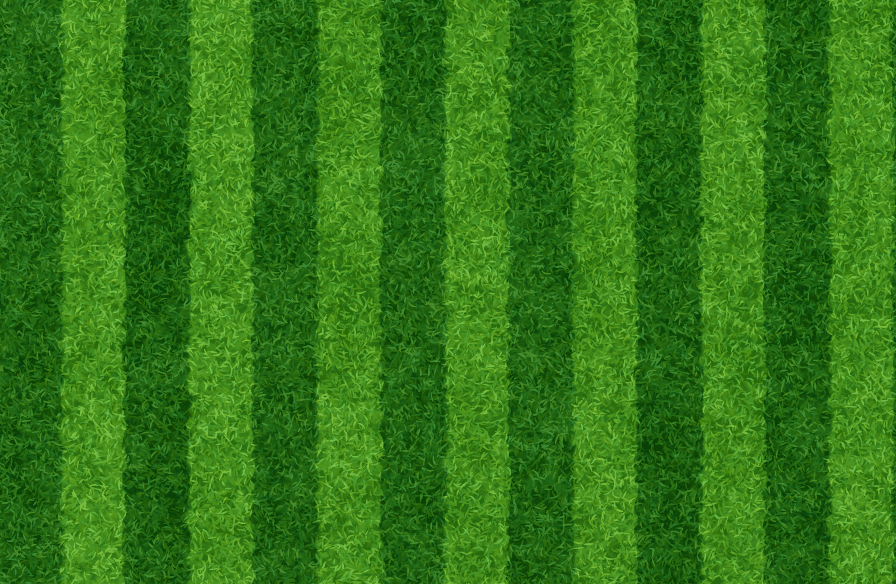
Give the GLSL for this texture, as a WebGL 2 fragment shader.

```glsl
#version 300 es
precision highp float;
// Mown lawn: fourteen vertical stripes, dark and light in turn, covered in short grass blades.
uniform vec2 u_resolution;
out vec4 fragColor;

// Integer hash giving three values from 0 to 1
vec3 hash3(ivec2 cell, int seed) {
  uvec3 v = uvec3(ivec3(cell, seed) + 4096) * 1664525u + 1013904223u;
  v.x += v.y * v.z; v.y += v.z * v.x; v.z += v.x * v.y;
  v ^= v >> 16u;
  v.x += v.y * v.z; v.y += v.z * v.x; v.z += v.x * v.y;
  return vec3(v >> 8u) / 16777216.0;
}

float valueNoise(vec2 p, int seed) {
  ivec2 c = ivec2(floor(p));
  vec2 f = fract(p);
  f = f * f * (3.0 - 2.0 * f);
  float low = mix(hash3(c, seed).x, hash3(c + ivec2(1, 0), seed).x, f.x);
  float high = mix(hash3(c + ivec2(0, 1), seed).x, hash3(c + ivec2(1, 1), seed).x, f.x);
  return mix(low, high, f.y);
}

// Paints one layer of blades over turf, which holds (tone, hue)
vec2 paintBlades(vec2 turf, vec2 p, int layer, float pixel) {
  float density = 68.0 + 5.0 * float(layer);
  vec2 q = p * density + vec2(0.37, 0.61) * float(layer);
  ivec2 home = ivec2(floor(q));
  float soft = 0.6 * pixel * density;
  for (int j = -1; j <= 1; j++) {
    for (int i = -1; i <= 1; i++) {
      ivec2 cell = home + ivec2(i, j);
      vec3 place = hash3(cell, layer);
      vec3 look = hash3(cell, layer + 20);
      float angle = 3.14159 * place.z;
      vec2 along = vec2(cos(angle), sin(angle));
      vec2 d = q - vec2(cell) - place.xy;
      float t = dot(d, along);
      float side = dot(d, vec2(-along.y, along.x)) + (look.z - 0.5) * t * t;
      float reach = mix(0.35, 0.75, look.x);
      float width = 0.14 * (1.0 - 0.5 * abs(t) / reach);
      float cover = 1.0 - smoothstep(width - soft, width + soft, abs(side));
      cover *= 1.0 - smoothstep(reach - soft, reach + soft, abs(t));
      float tone = look.y * 0.85 + 0.06 * float(layer);
      turf = mix(turf, vec2(tone, look.z), cover * 0.85);
    }
  }
  return turf;
}

void main() {
  float pixel = 1.0 / u_resolution.y;
  vec2 p = gl_FragCoord.xy * pixel;
  float u = gl_FragCoord.x / u_resolution.x;

  // Shadowed ground, then blades from the deepest layer up
  vec2 turf = vec2(0.45 * valueNoise(p * 120.0, 50), 0.5);
  for (int layer = 0; layer < 5; layer++) turf = paintBlades(turf, p, layer, pixel);

  // Clumps and broad unevenness
  float clumps = valueNoise(p * 34.0, 51) - 0.5;
  float patches = valueNoise(p * 7.0, 52) - 0.5;
  float tone = turf.x + 0.26 * clumps + 0.12 * patches;

  // Mowing stripes with slightly ragged borders
  float ragged = 0.10 * (valueNoise(p * 90.0, 53) - 0.5) + 0.04 * (turf.y - 0.5);
  float s = u * 14.0 + 0.036 + ragged;
  float band = mod(s, 2.0);
  float soft = 14.0 / u_resolution.x + 0.02;
  float light = smoothstep(1.0 - soft, 1.0 + soft, band);
  light *= 1.0 - smoothstep(2.0 - soft, 2.0, band);
  tone += 0.08 * (hash3(ivec2(int(floor(s)), 0), 54).x - 0.5);
  tone = clamp(tone, 0.0, 1.0);

  // Three greens for each kind of stripe, from shadow to blade tip
  float lower = smoothstep(0.0, 0.55, tone);
  float upper = smoothstep(0.5, 1.0, tone);
  vec3 darkGreen = mix(vec3(0.04, 0.25, 0.02), vec3(0.14, 0.41, 0.07), lower);
  darkGreen = mix(darkGreen, vec3(0.27, 0.55, 0.18), upper);
  vec3 lightGreen = mix(vec3(0.15, 0.41, 0.05), vec3(0.29, 0.58, 0.12), lower);
  lightGreen = mix(lightGreen, vec3(0.46, 0.74, 0.26), upper);
  vec3 color = mix(darkGreen, lightGreen, light);

  // Cool and yellowish blades
  color += (turf.y - 0.5) * vec3(0.06, 0.0, -0.08);
  fragColor = vec4(clamp(color, 0.0, 1.0), 1.0);
}
```
